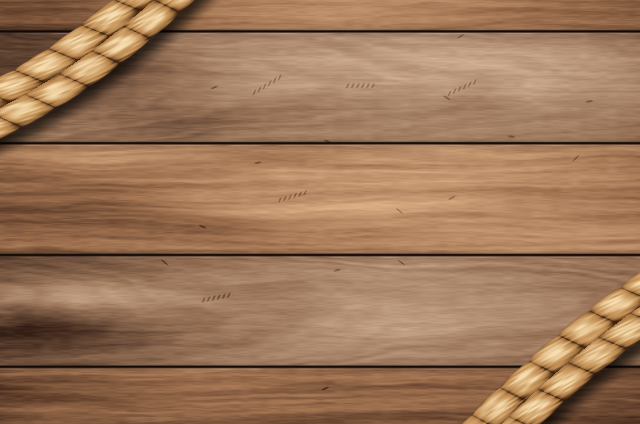
This texture is drawn by a Shadertoy shader. Its source:

```glsl
// Weathered wooden planks with twisted double ropes across two corners.
#define PLANK 0.2637
#define FIRST_SEAM 0.135
#define SEAM_WIDTH 0.0026
#define ROPE_RADIUS 0.0325
#define TWIST 0.094
#define GRAIN 0.34
#define WOOD_DARK vec3(0.21, 0.12, 0.08)
#define WOOD_MID vec3(0.61, 0.45, 0.335)
#define WOOD_LIGHT vec3(0.89, 0.75, 0.62)
#define ROPE_DARK vec3(0.24, 0.13, 0.05)
#define ROPE_GOLD vec3(0.76, 0.56, 0.33)
#define ROPE_LIGHT vec3(0.97, 0.87, 0.69)

float hash(vec2 p) {
    return fract(sin(dot(p, vec2(127.1, 311.7))) * 43758.5453);
}

float noise(vec2 p) {
    vec2 i = floor(p), f = fract(p);
    f = f * f * (3.0 - 2.0 * f);
    return mix(mix(hash(i), hash(i + vec2(1, 0)), f.x),
               mix(hash(i + vec2(0, 1)), hash(i + vec2(1, 1)), f.x), f.y);
}

float fbm(vec2 p) {
    float sum = 0.0, amp = 0.5;
    for (int i = 0; i < 4; i++) {
        sum += amp * noise(p);
        p = p * 2.03 + 17.0;
        amp *= 0.5;
    }
    return sum;
}

float blob(vec2 p, vec2 centre, vec2 size) {
    vec2 q = (p - centre) / size;
    return exp(-dot(q, q));
}

// A short row of slanted nicks.
float nicks(vec2 p, vec2 centre, float tilt) {
    vec2 q = p - centre;
    q.y -= tilt * q.x;
    float dash = abs(fract((q.x - q.y * 0.5) / 0.012) - 0.5);
    return smoothstep(0.32, 0.1, dash) * smoothstep(0.007, 0.003, abs(q.y))
         * smoothstep(0.042, 0.03, abs(q.x));
}

// Broad light and dark stains, by position on the boards.
float stains(vec2 p) {
    float t = 0.0;
    t += 0.27 * blob(p, vec2(1.10, 0.83), vec2(0.46, 0.075));
    t += 0.10 * blob(p, vec2(0.68, 0.85), vec2(0.22, 0.06));
    t -= 0.30 * blob(p, vec2(0.12, 0.86), vec2(0.32, 0.11));
    t -= 0.24 * blob(p, vec2(0.43, 0.71), vec2(0.22, 0.035));
    t += 0.22 * blob(p, vec2(0.98, 0.55), vec2(0.46, 0.09));
    t -= 0.27 * blob(p, vec2(0.18, 0.50), vec2(0.34, 0.055));
    t -= 0.18 * blob(p, vec2(0.58, 0.46), vec2(0.24, 0.025));
    t += 0.25 * blob(p, vec2(0.18, 0.30), vec2(0.22, 0.035));
    t -= 0.34 * blob(p, vec2(0.10, 0.21), vec2(0.26, 0.05));
    t -= 0.20 * blob(p, vec2(0.25, 0.38), vec2(0.34, 0.03));
    t += 0.13 * blob(p, vec2(0.95, 0.28), vec2(0.34, 0.09));
    t += 0.12 * blob(p, vec2(0.82, 0.97), vec2(0.36, 0.05));
    return t;
}

vec3 wood(vec2 p, float px) {
    float row = (p.y - FIRST_SEAM) / PLANK;
    float id = floor(row), local = fract(row) - 0.5;
    vec2 seed = vec2(id * 13.7, id * 7.3);
    float warp = fbm(p * vec2(2.2, 9.0) + seed) - 0.47;

    // Straight grain, with tongue-shaped rings on alternate boards
    float level = p.y + 0.045 * warp;
    float arched = 1.0 - mod(id, 2.0);
    float ring = p.x + 2.8 * local * local + 0.9 * warp;
    float fine = noise(vec2(p.x * 5.0, level * 150.0) + seed) - 0.5;
    float wide = fbm(vec2(p.x * 1.7, level * 42.0) + seed) - 0.47;
    float rings = noise(vec2(ring * 13.0, id * 5.0)) - 0.5;
    float pores = noise(p * vec2(45.0, 330.0)) - 0.5;

    float tone = 0.56 + stains(p + vec2(0.12, 0.035) * warp);
    tone += GRAIN * mix(1.0, 0.45, arched) * (0.55 * fine + wide);
    tone += 0.15 * arched * rings + 0.10 * pores + 0.22 * warp;
    tone -= id < 0.0 ? 0.10 : 0.0;

    // Darkened borders of the whole scene
    vec2 v = (p - vec2(0.82, 0.52)) / vec2(0.85, 0.65);
    tone -= 0.24 * smoothstep(0.35, 1.7, dot(v, v));

    // Worn marks and scattered dents
    float marks = nicks(p, vec2(0.85, 0.798), 0.0)
                + nicks(p, vec2(1.09, 0.793), 0.45)
                + nicks(p, vec2(0.63, 0.80), 0.6)
                + nicks(p, vec2(0.69, 0.537), 0.3)
                + nicks(p, vec2(0.51, 0.298), 0.2);
    vec2 cell = floor(p * 7.0);
    vec2 dent = fract(p * 7.0) - 0.25 - 0.5 * vec2(hash(cell), hash(cell + 5.0));
    dent.y += (hash(cell + 9.0) - 0.5) * dent.x * 2.0;
    marks += step(0.72, hash(cell + 3.0)) * smoothstep(1.0, 0.4, length(dent / vec2(0.08, 0.025)));
    tone = clamp(tone - 0.26 * marks, 0.0, 1.0);

    vec3 col = mix(WOOD_DARK, WOOD_MID, min(tone * 2.0, 1.0));
    col = mix(col, WOOD_LIGHT, max(tone * 2.0 - 1.0, 0.0));
    col *= mix(vec3(1.03, 0.99, 0.93), vec3(0.98, 1.0, 1.02), arched);

    // Seams: dark gap, soft shade and a lit upper board edge
    float gap = (0.5 - abs(local)) * PLANK;
    col *= 1.0 - 0.35 * exp(-gap / 0.006);
    float lip = smoothstep(0.003, 0.0, abs(gap - 0.0055)) * step(0.0, local);
    col += 0.12 * lip * noise(vec2(p.x * 25.0, id));
    return mix(vec3(0.07, 0.035, 0.025), col, smoothstep(SEAM_WIDTH - px, SEAM_WIDTH + px, gap));
}

// Distance along (x) and across (y) a parabola; curve = slope, bend.
vec2 ropeFrame(vec2 p, vec2 origin, vec2 curve) {
    float x = p.x - origin.x;
    float slope = curve.x + 2.0 * curve.y * x;
    float mean = curve.x + curve.y * x;
    float across = (p.y - origin.y - mean * x) / sqrt(1.0 + slope * slope);
    return vec2(x * sqrt(1.0 + mean * mean), across);
}

vec3 addRope(vec3 col, vec2 p, vec2 origin, vec2 curve, float px) {
    // Cast shadow
    float shade = abs(ropeFrame(p + vec2(-0.012, 0.018), origin, curve).y) - 2.0 * ROPE_RADIUS;
    col *= 1.0 - 0.68 * smoothstep(0.028, -0.018, shade);

    // Two parallel cords made of slanting strands
    vec2 f = ropeFrame(p, origin, curve);
    float side = f.y > 0.0 ? 1.0 : -1.0;
    float w = f.y / ROPE_RADIUS - side;
    float t = fract(f.x / TWIST + 0.46 * w + 0.17 * side);
    float bulge = sqrt(4.0 * t * (1.0 - t));
    float fibre = noise(vec2(f.x * 28.0, f.y * 270.0 + f.x * 45.0)) - 0.5;
    float body = sqrt(max(0.0, 1.0 - 0.86 * w * w));
    float lum = 0.04 + 0.82 * pow(bulge, 0.8) * body + 0.10 * w + 0.32 * fibre;
    lum = clamp(lum, 0.0, 1.0);
    vec3 cord = mix(ROPE_DARK, ROPE_GOLD, smoothstep(0.0, 0.58, lum));
    cord = mix(cord, ROPE_LIGHT, smoothstep(0.5, 1.0, lum));
    float edge = abs(f.y) - ROPE_RADIUS * (1.86 + 0.17 * bulge);
    return mix(col, cord, smoothstep(px, -px, edge));
}

void mainImage(out vec4 fragColor, in vec2 fragCoord) {
    vec2 p = fragCoord / iResolution.y;
    float px = 1.0 / iResolution.y;
    float right = iResolution.x / iResolution.y;
    vec3 col = wood(p, px);
    col = addRope(col, p, vec2(0.0, 0.746), vec2(0.50, 0.56), px);
    col = addRope(col, p, vec2(right, 0.277), vec2(0.70, -0.45), px);
    fragColor = vec4(clamp(col, 0.0, 1.0), 1.0);
}
```
